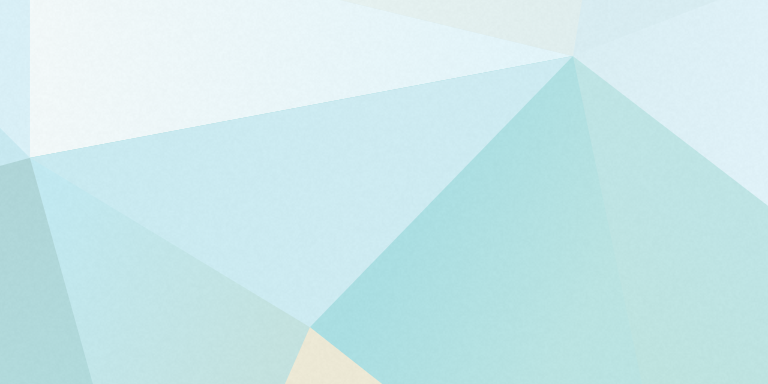
Write a Shadertoy shader that draws this background.

```glsl
// Pale low-poly backdrop: three fans of softly shaded facets under fine paper grain.
#define GRAIN_SCALE 256.0
#define GRAIN_AMOUNT 0.022
#define HUB_LEFT vec2(0.078, 0.589)
#define HUB_TOP vec2(1.492, 0.854)
#define HUB_LOW vec2(0.807, 0.148)

float hash(vec2 cell) {
    vec3 q = fract(vec3(cell.xyx) * 0.1031);
    q += dot(q, q.yzx + 33.33);
    return fract((q.x + q.y) * q.z);
}

float valueNoise(vec2 p) {
    vec2 cell = floor(p), f = fract(p);
    f = f * f * (3.0 - 2.0 * f);
    return mix(mix(hash(cell), hash(cell + vec2(1, 0)), f.x),
               mix(hash(cell + vec2(0, 1)), hash(cell + vec2(1, 1)), f.x), f.y);
}

// Signed distance to the line from a through b, positive on its left
float leftOf(vec2 p, vec2 a, vec2 b) {
    vec2 d = normalize(b - a);
    return d.x * (p.y - a.y) - d.y * (p.x - a.x);
}

// Coverage of the wedge swept counterclockwise from start to end
float wedge(vec2 p, vec2 apex, vec2 start, vec2 end) {
    float d = min(leftOf(p, apex, start), -leftOf(p, apex, end));
    return clamp(0.5 + d * iResolution.y, 0.0, 1.0);
}

// Linear blend of two colours between two places
vec3 ramp(vec2 p, vec2 a, vec2 b, vec3 colorA, vec3 colorB) {
    vec2 d = b - a;
    return mix(colorA, colorB, clamp(dot(p - a, d) / dot(d, d), 0.0, 1.0));
}

void mainImage(out vec4 fragColor, in vec2 fragCoord) {
    vec2 p = fragCoord / iResolution.y;

    // Outer ends of the facet edges
    vec2 topA = vec2(0.885, 1.0), topB = vec2(1.516, 1.0), topC = vec2(1.87, 1.0);
    vec2 rightEnd = vec2(2.0, 0.464), tealEnd = vec2(1.672, 0.0);
    vec2 creamL = vec2(0.742, 0.0), creamR = vec2(0.995, 0.0);
    vec2 leftHigh = vec2(0.0, 0.667), leftLow = vec2(0.0, 0.568);
    vec2 shadeEnd = vec2(0.242, 0.0), stripTop = vec2(0.078, 1.0);

    // White facet behind everything
    vec3 color = ramp(p, vec2(0.1, 0.8), vec2(1.35, 0.85),
                      vec3(0.945, 0.97, 0.972), vec3(0.885, 0.955, 0.975));

    // Fan around the top hub; each facet overlaps the one before it
    vec3 sky = ramp(p, HUB_TOP, vec2(2.0, 0.75), vec3(0.85, 0.93, 0.95), vec3(0.875, 0.945, 0.97));
    color = mix(color, sky, wedge(p, HUB_TOP, tealEnd, topB));
    color = mix(color, vec3(0.845, 0.925, 0.945), wedge(p, HUB_TOP, topC, topA));
    vec3 mist = ramp(p, topA, topB, vec3(0.9, 0.945, 0.94), vec3(0.875, 0.93, 0.93));
    color = mix(color, mist, wedge(p, HUB_TOP, topB, topA));
    vec3 paleTeal = ramp(p, vec2(1.65, 0.05), vec2(1.85, 0.4),
                         vec3(0.745, 0.89, 0.875), vec3(0.745, 0.893, 0.895));
    color = mix(color, paleTeal, wedge(p, HUB_TOP, HUB_LEFT, rightEnd));
    vec3 teal = ramp(p, vec2(1.0, 0.3), vec2(1.45, 0.05),
                     vec3(0.665, 0.87, 0.885), vec3(0.73, 0.89, 0.885));
    color = mix(color, teal, wedge(p, HUB_TOP, HUB_LEFT, tealEnd));
    vec3 ice = ramp(p, vec2(0.2, 0.58), vec2(0.9, 0.4),
                    vec3(0.785, 0.915, 0.94), vec3(0.805, 0.92, 0.945));
    color = mix(color, ice, wedge(p, HUB_TOP, HUB_LEFT, HUB_LOW));

    // Fan around the low hub
    vec3 aqua = ramp(p, vec2(0.12, 0.45), vec2(0.72, 0.1),
                     vec3(0.755, 0.91, 0.94), vec3(0.765, 0.885, 0.875));
    color = mix(color, aqua, wedge(p, HUB_LOW, HUB_LEFT, creamR));
    color = mix(color, vec3(0.925, 0.91, 0.835), wedge(p, HUB_LOW, creamL, creamR));

    // Fan around the left hub
    color = mix(color, vec3(0.85, 0.938, 0.965), wedge(p, HUB_LEFT, stripTop, leftLow));
    color = mix(color, vec3(0.78, 0.91, 0.94), wedge(p, HUB_LEFT, leftHigh, shadeEnd));
    vec3 shade = ramp(p, vec2(0.0, 0.55), vec2(0.15, 0.0),
                      vec3(0.685, 0.835, 0.845), vec3(0.695, 0.855, 0.86));
    color = mix(color, shade, wedge(p, HUB_LEFT, leftLow, shadeEnd));

    // Paper grain from fine and coarser noise
    float grain = 0.6 * valueNoise(p * GRAIN_SCALE) + 0.4 * valueNoise(p * GRAIN_SCALE * 0.47 + 17.0);
    color += (grain - 0.5) * GRAIN_AMOUNT;

    fragColor = vec4(color, 1.0);
}
```
